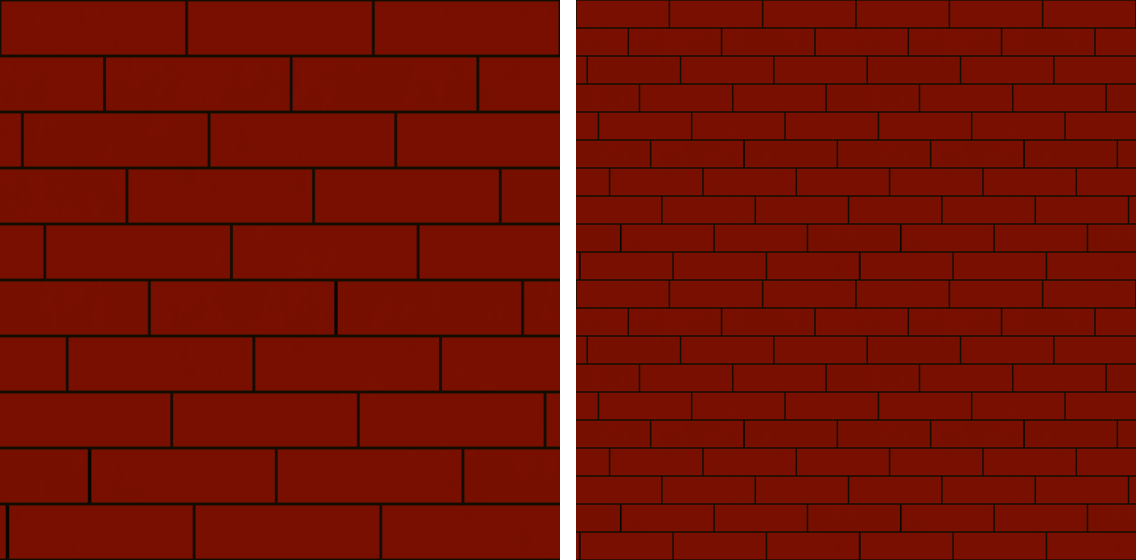
Left: one tile. Right: repeated 2 by 2.
Give the GLSL for this texture, as a Shadertoy shader.

```glsl
// Dark red brick wall: long flat bricks between thin, soft, near-black joints.
// Each course slides by a fixed fraction of a brick; joints come from distances
// to cell borders, and faint wear from layered sines that wrap on the canvas.

#define COLUMNS 3.0
#define COURSES 10.0
#define COURSE_SHIFT 0.56
#define JOINT_CORE 0.0010
#define JOINT_EDGE 0.0041
#define WEAR 0.012
#define BRICK_VARIATION 0.012
#define BRICK_COLOR vec3(0.470, 0.060, 0.000)
#define JOINT_COLOR vec3(0.070, 0.048, 0.000)

const float TAU = 6.2831853;

float hash(vec2 p) {
    p = fract(p * vec2(0.1031, 0.1137));
    p += dot(p, p.yx + 33.33);
    return fract((p.x + p.y) * p.x * 97.31);
}

// Warped sines with whole frequencies, so the result repeats over 0..1
float wrappedNoise(vec2 uv) {
    float sum = 0.0;
    float amplitude = 0.5;
    vec2 frequency = vec2(5.0, 3.0);
    vec2 warp = vec2(0.0);
    for (int i = 0; i < 4; i++) {
        vec2 phase = TAU * frequency * uv + warp;
        sum += amplitude * sin(phase.x + sin(phase.y)) * cos(phase.y + sin(phase.x));
        warp += 1.7 * sin(phase.yx + float(i));
        frequency = frequency.yx * 2.0 + vec2(3.0, 1.0);
        amplitude *= 0.6;
    }
    return sum;
}

void mainImage(out vec4 fragColor, in vec2 fragCoord) {
    vec2 uv = fragCoord / iResolution.xy;
    float pixel = 1.0 / min(iResolution.x, iResolution.y);

    // Courses are counted downwards from the top
    float down = (1.0 - uv.y) * COURSES;
    float course = floor(down);
    float along = uv.x * COLUMNS - course * COURSE_SHIFT;
    vec2 brick = vec2(mod(floor(along), COLUMNS), course);
    vec2 joint = vec2(mod(round(along), COLUMNS), course);

    // Distance to the nearest joint centre, in canvas units
    float toUpright = abs(along - round(along)) / COLUMNS;
    float toBed = abs(down - round(down)) / COURSES;

    // Brick faces: slight tone per brick, broad mottling and fine upright streaks
    float mottling = wrappedNoise(uv);
    float streaks = wrappedNoise(uv * vec2(4.0, 1.0));
    float patches = 0.6 + 0.4 * sin(TAU * (uv.x + uv.y) + 1.5);
    float tone = 1.0 + BRICK_VARIATION * (hash(brick + 1.0) - 0.5);
    tone += WEAR * patches * (mottling + 0.7 * streaks);
    vec3 color = BRICK_COLOR * tone;

    // Soft joints; a few uprights are deeper and slightly wider
    float deep = step(0.92, hash(joint + 17.0));
    float softEnd = max(JOINT_EDGE, JOINT_CORE + pixel);
    float bed = 1.0 - smoothstep(JOINT_CORE, softEnd, toBed);
    float upright = 1.0 - smoothstep(JOINT_CORE, softEnd, toUpright - 0.0005 * deep);
    color = mix(color, JOINT_COLOR * (1.0 - 0.6 * deep), upright);
    color = mix(color, JOINT_COLOR, bed);

    fragColor = vec4(color, 1.0);
}
```
